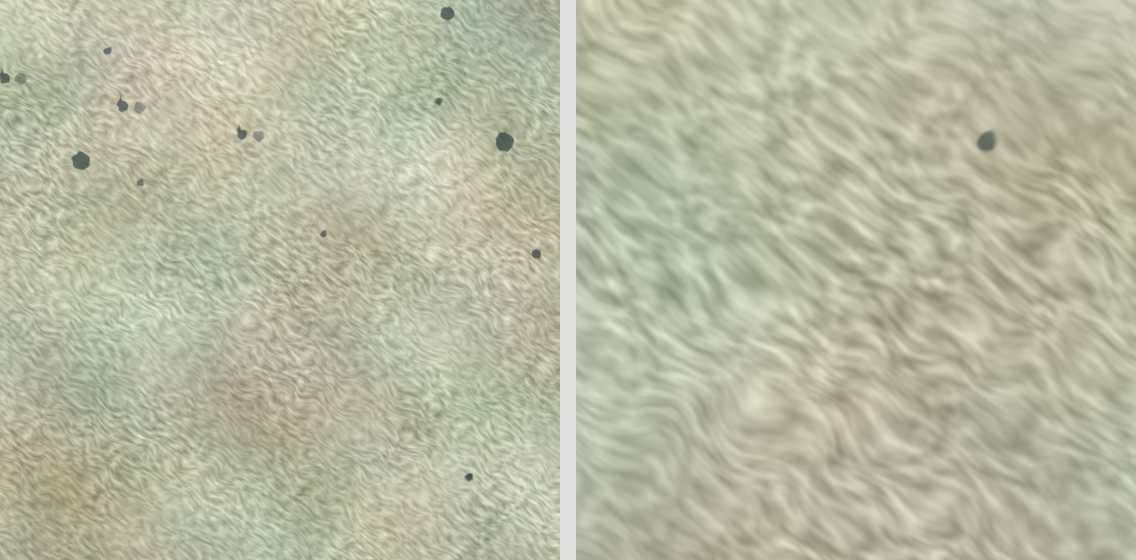
Left, the full canvas; right, a detail of the centre.
Write a three.js fragment shader that draws this texture.

```glsl
// Weathered grey-green plaster with slanted brushed grain, soft mottling and dark specks.
varying vec2 vUv;

#define BASE_COLOR vec3(0.728, 0.736, 0.643)
#define SPECK_COLOR vec3(0.25, 0.30, 0.29)
#define GREEN_TINT vec3(-0.065, 0.012, 0.010)
#define GRAIN_ANGLE -0.62
#define GRAIN_SCALE vec2(50.0, 125.0)
#define GRAIN_CONTRAST 0.18
#define MOTTLE_SCALE 3.2
#define MOTTLE_CONTRAST 0.25
#define SPECK_COUNT 9
#define CHIP_COUNT 3
#define EDGE_SOFTNESS 0.0022

vec2 hash2(vec2 p) {
  vec3 q = fract(p.xyx * vec3(0.1031, 0.1030, 0.0973));
  q += dot(q, q.yzx + 33.33);
  return fract((q.xx + q.yz) * q.zy);
}

float cornerSlope(vec2 cell, vec2 offset) {
  float angle = 6.2832 * hash2(cell).x;
  return dot(vec2(cos(angle), sin(angle)), offset);
}

// Gradient noise, about -0.7 to 0.7
float gradientNoise(vec2 p) {
  vec2 i = floor(p), f = fract(p);
  vec2 u = f * f * f * (f * (f * 6.0 - 15.0) + 10.0);
  vec2 e = vec2(1.0, 0.0);
  float low = mix(cornerSlope(i, f), cornerSlope(i + e, f - e), u.x);
  float high = mix(cornerSlope(i + e.yx, f - e.yx), cornerSlope(i + e.xx, f - e.xx), u.x);
  return mix(low, high, u.y);
}

float fbm(vec2 p) {
  float sum = 0.0, amplitude = 0.5;
  for (int i = 0; i < 5; i++) {
    sum += amplitude * gradientNoise(p);
    p = mat2(1.6, 1.2, -1.2, 1.6) * p + 17.3;
    amplitude *= 0.55;
  }
  return sum;
}

// Short strokes, stretched along one direction and gently bent
float brushedGrain(vec2 p) {
  vec2 bend = vec2(gradientNoise(p * 22.0 + 40.0), gradientNoise(p * 22.0 + 90.0));
  p += 0.014 * bend;
  float c = cos(GRAIN_ANGLE), s = sin(GRAIN_ANGLE);
  vec2 q = vec2(c * p.x + s * p.y, c * p.y - s * p.x) + 3.0;
  float coarse = gradientNoise(q * GRAIN_SCALE);
  float fine = gradientNoise(q * GRAIN_SCALE * 1.9 + 31.0);
  return coarse + 0.5 * fine;
}

// Coverage of a round blot
float blot(vec2 p, vec2 center, float radius) {
  return 1.0 - smoothstep(radius - EDGE_SOFTNESS, radius + EDGE_SOFTNESS, length(p - center));
}

// Coverage of a small spike that narrows upwards
float spike(vec2 p, vec2 foot, float width, float height) {
  vec2 d = p - foot;
  float side = abs(d.x) - width * (1.0 - d.y / height);
  float edge = max(side, max(-d.y, d.y - height));
  return 1.0 - smoothstep(-EDGE_SOFTNESS, EDGE_SOFTNESS, edge);
}

void main() {
  vec2 p = vUv;

  // Mottled ground with patches of stronger grain
  float mottle = fbm(p * MOTTLE_SCALE + 5.0);
  float roughness = 1.0 + 0.7 * gradientNoise(p * 7.0 + 60.0);
  float tone = MOTTLE_CONTRAST * mottle + GRAIN_CONTRAST * roughness * brushedGrain(p);
  tone += 0.05 * (smoothstep(0.5, 0.95, p.y) - 0.35);
  tone -= 0.09 * (1.0 - smoothstep(0.0, 0.35, distance(p, vec2(1.0))));
  vec3 color = BASE_COLOR + tone;

  // Drifting green and warm tints
  float tintDrift = gradientNoise(p * 3.0 + 21.0) + 0.4 * gradientNoise(p * 9.0 + 8.0);
  color += GREEN_TINT * tintDrift;
  color.b -= 0.035 * gradientNoise(p * 4.0 + 75.0);

  // Scattered specks, a few of them large or faint
  vec2 ragged = p + 0.004 * vec2(gradientNoise(p * 90.0), gradientNoise(p * 90.0 + 50.0));
  float stain = 0.0;
  for (int i = 0; i < SPECK_COUNT; i++) {
    vec2 center = hash2(vec2(float(i) + 3.0, 11.0));
    vec2 look = hash2(vec2(float(i) + 7.0, 29.0));
    float radius = mix(0.006, 0.017, look.x * look.x);
    stain = max(stain, mix(0.6, 0.95, look.y) * blot(ragged, center, radius));
  }

  // A falling row of chips, each with a pale companion and a light dot
  float glint = 0.0;
  for (int i = 0; i < CHIP_COUNT; i++) {
    vec2 center = vec2(0.008, 0.861) + float(i) * vec2(0.212, -0.051);
    float chip = max(blot(ragged, center, 0.009), spike(ragged, center - vec2(0.005, 0.0), 0.006, 0.018));
    float companion = blot(ragged, center + vec2(0.029, -0.002), 0.010);
    stain = max(stain, max(0.75 * chip, 0.42 * companion));
    glint = max(glint, blot(p, center + vec2(0.064, 0.040), 0.005));
  }
  color = mix(color, SPECK_COLOR, stain);
  color = mix(color, vec3(0.90, 0.91, 0.82), 0.8 * glint);

  gl_FragColor = vec4(clamp(color, 0.0, 1.0), 1.0);
}
```
